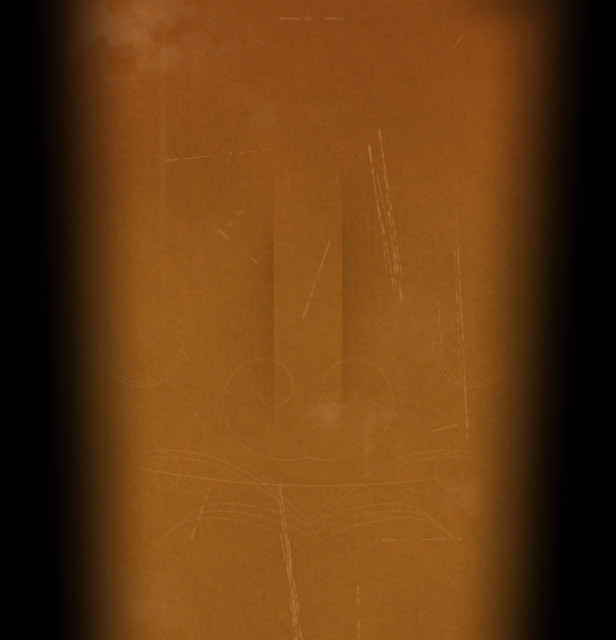
Reproduce this background procedurally as a Shadertoy shader.

```glsl
// Worn amber paper between black side shadows, with scratches, stains and faint scrollwork.
#define PAPER_TOP vec3(.55, .285, .085)
#define PAPER_LOW vec3(.58, .345, .10)
#define PALE vec3(.74, .54, .34)
#define SHADOW_SOFTNESS .092
#define SCRATCH_STRENGTH .42
#define STAIN_STRENGTH .36
#define ORNAMENT_STRENGTH .17
#define GRAIN .05
#define AXIS .4805
#define TAU 6.2831853

float hash(vec2 p) { return fract(sin(dot(p, vec2(127.1, 311.7))) * 43758.5453); }

float noise(vec2 p) {
  vec2 i = floor(p), f = fract(p);
  f = f * f * (3. - 2. * f);
  return mix(mix(hash(i), hash(i + vec2(1, 0)), f.x),
             mix(hash(i + vec2(0, 1)), hash(i + 1.), f.x), f.y);
}

float fbm(vec2 p) {
  float sum = 0., amp = .5;
  for (int i = 0; i < 5; i++) {
    sum += amp * noise(p);
    p = p * 2.03 + 17.;
    amp *= .5;
  }
  return sum;
}

float stroke(float d, float width) {
  float px = 1. / iResolution.y;
  return 1. - smoothstep(width - .4 * px, width + .9 * px, abs(d));
}

float blob(vec2 p, vec2 center, vec2 size) {
  vec2 d = (p - center) / size;
  return exp(-dot(d, d));
}

// Straight scratch from a to b, broken up along its length
float scratch(vec2 p, vec2 a, vec2 b, float seed) {
  vec2 ab = b - a;
  float t = clamp(dot(p - a, ab) / dot(ab, ab), 0., 1.);
  float along = t * length(ab);
  float wobble = .003 * (noise(vec2(along * 30., seed)) - .5);
  float wear = smoothstep(.2, .65, noise(vec2(along * 170., seed + 5.)));
  return stroke(length(p - a - ab * t) + wobble, .0009) * wear;
}

// Several nearly parallel scratches
float bundle(vec2 p, vec2 a, vec2 b, float spread, int count) {
  float sum = 0.;
  for (int i = 0; i < count; i++) {
    float k = float(i) + a.x * 40.;
    vec2 shiftA = vec2(hash(vec2(k, 1)) - .5, 0) * spread;
    vec2 shiftB = vec2(hash(vec2(k, 2)) - .5, 0) * spread;
    vec2 start = mix(a, b, .35 * hash(vec2(k, 3)));
    vec2 end = mix(b, a, .3 * hash(vec2(k, 4)));
    sum = max(sum, scratch(p, start + shiftA, end + shiftB, k));
  }
  return sum;
}

float scratches(vec2 p) {
  const vec4 SINGLE[10] = vec4[10](
    vec4(.332, .251, .299, .16), vec4(.26, .749, .417, .766), vec4(.319, .659, .401, .589),
    vec4(.599, .156, .729, .158), vec4(.557, .186, .56, 0), vec4(.664, .323, .711, .336),
    vec4(.536, .779, .523, .707), vec4(.514, .622, .469, .492),
    vec4(.684, .531, .69, .44), vec4(.423, .971, .534, .971));
  float sum = 0.;
  for (int i = 0; i < 10; i++)
    sum = max(sum, .65 * scratch(p, SINGLE[i].xy, SINGLE[i].zw, float(i)));
  sum = max(sum, bundle(p, vec2(.584, .8), vec2(.622, .515), .024, 6));
  sum = max(sum, bundle(p, vec2(.438, .25), vec2(.467, -.03), .022, 6));
  sum = max(sum, .75 * bundle(p, vec2(.705, .75), vec2(.729, .25), .008, 3));
  // Small random nicks
  for (float k = 0.; k < 20.; k++) {
    vec2 a = vec2(.2 + .57 * hash(vec2(k, 11)), hash(vec2(k, 12)));
    float angle = TAU * hash(vec2(k, 13));
    sum = max(sum, .3 * scratch(p, a, a + .04 * vec2(cos(angle), sin(angle)), k + 30.));
  }
  // Long shallow crease
  float crease = p.y - .241 - .35 * (p.x - .5) * (p.x - .5);
  float span = smoothstep(.2, .24, p.x) * (1. - smoothstep(.64, .71, p.x));
  return max(sum, .7 * stroke(crease, .0009) * span * (.5 + .5 * noise(p * 120.)));
}

float stains(vec2 p) {
  float s = .55 * blob(p, vec2(.45, .83), vec2(.08, .032))
    + .95 * blob(p, vec2(.507, .352), vec2(.025, .02))
    + .9 * blob(p, vec2(.6, .318), vec2(.032, .036))
    + .6 * blob(p, vec2(.577, .25), vec2(.006, .07))
    + .9 * blob(p, vec2(.2, .95), vec2(.13, .07))
    + .4 * blob(p, vec2(.64, .48), vec2(.05))
    + .5 * blob(p, vec2(.725, .22), vec2(.025, .06))
    + .4 * blob(p, vec2(.23, .04), vec2(.06));
  return s * smoothstep(.3, .62, fbm(p * 22.)) + .3 * blob(p, vec2(.254, .78), vec2(.005, .15));
}

// Logarithmic spiral, angle measured from straight up
float scroll(vec2 p, float size, float inner, float outer) {
  float r = max(length(p), 1e-4), growth = .237;
  float turn = (log(r / size) / growth - atan(p.x, p.y)) / TAU;
  float d = (fract(turn + .5) - .5) * TAU * growth * r;
  return stroke(d, .0008) * step(inner, r) * step(r, outer);
}

// Scrollwork mirrored about the vertical axis
float ornament(vec2 p) {
  vec2 q = vec2(abs(p.x - AXIS), p.y), hang = q - vec2(.259, .46);
  float sum = scroll(q - vec2(.059, .388), .0495, .016, .128);
  sum = max(sum, scroll(q - vec2(.228, .255), .04, .01, .046));
  sum = max(sum, .7 * scroll(q - vec2(.155, .355), .018, .004, .023));
  // Hanging arc with beads
  float beads = smoothstep(-.2, .4, sin(atan(hang.x, hang.y) * 50.));
  float arc = max(stroke(length(hang) - .064, .0008), beads * stroke(length(hang) - .058, .0015));
  sum = max(sum, arc * (1. - smoothstep(-.01, .03, hang.y)));
  // Low sweeping stems
  for (float k = 0.; k < 5.; k++) {
    float high = step(k, 1.5), x = q.x - mix(.11 + .012 * k, .22, high);
    float bend = mix(x > 0. ? 6.5 : 1.8, 2.3, high);
    float y = mix(.235, .297, high) - .011 * k - bend * x * x;
    float mask = smoothstep(.14, .17, y) * step(q.x, .24);
    sum = max(sum, mask * stroke((q.y - y) / length(vec2(1, 2. * bend * x)), .0008));
  }
  return sum * (.45 + .55 * noise(p * 25.));
}

void mainImage(out vec4 fragColor, in vec2 fragCoord) {
  vec2 p = fragCoord / iResolution.xy * vec2(.961, 1);
  // Paper tone and mottling
  vec3 color = mix(PAPER_LOW, PAPER_TOP, smoothstep(.45, 1., p.y));
  color *= .94 + .12 * fbm(p * 7.);
  color *= 1. + GRAIN * (noise(p * 330.) + noise(p * 160.) - 1.);
  color *= 1. - .3 * blob(p, vec2(.8, 1), vec2(.08, .04));
  // Raised center strip with shadows outside it
  float side = abs(p.x - AXIS) - .0535;
  float fade = smoothstep(.3, .48, p.y) * (1. - smoothstep(.58, .76, p.y));
  float outside = smoothstep(-.001, .001, side);
  color *= 1. + fade * mix(.02, -.11 * exp(-max(side, 0.) * 38.), outside);
  // Wear and decoration
  color = mix(color, PALE, STAIN_STRENGTH * min(stains(p), 1.));
  color = mix(color, PALE, ORNAMENT_STRENGTH * ornament(p));
  color = mix(color, PALE, SCRATCH_STRENGTH * scratches(p));
  // Side shadows, narrower toward the top
  float left = mix(.168, .13, p.y), right = mix(.788, .845, p.y);
  float light = smoothstep(left - SHADOW_SOFTNESS, left + SHADOW_SOFTNESS, p.x);
  light *= 1. - smoothstep(right - SHADOW_SOFTNESS, right + SHADOW_SOFTNESS, p.x);
  fragColor = vec4(color * light, 1);
}
```
